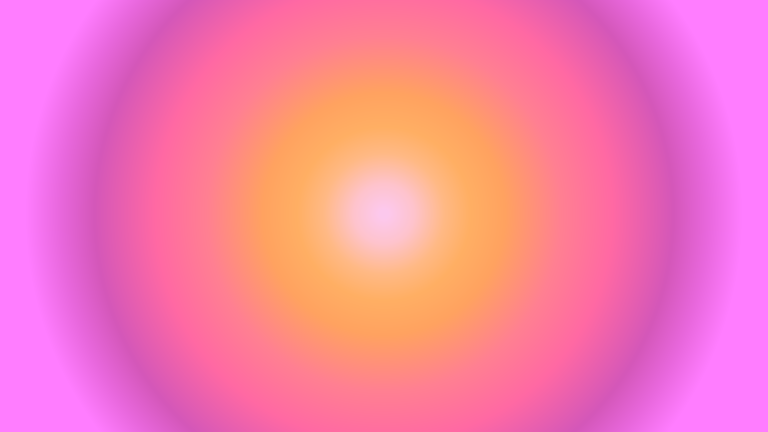
A WebGL 1 fragment shader for this background:

```glsl
precision highp float;
// A soft radial glow: a pale core melts through orange, salmon and pink
// into a dusky purple ring, then a bright magenta surround.
// Colour stops are blended in turn by distance from the centre.

uniform vec2 u_resolution;

const vec2 GLOW_CENTRE = vec2(0.0, 0.005);

const vec3 PALE_CORE = vec3(0.990, 0.785, 0.930);
const vec3 BLUSH     = vec3(0.995, 0.765, 0.800);
const vec3 PEACH     = vec3(1.000, 0.725, 0.520);
const vec3 AMBER     = vec3(1.000, 0.685, 0.390);
const vec3 ORANGE    = vec3(1.000, 0.635, 0.375);
const vec3 SALMON    = vec3(1.000, 0.500, 0.570);
const vec3 PINK      = vec3(1.000, 0.410, 0.640);
const vec3 PURPLE    = vec3(0.830, 0.340, 0.725);
const vec3 ORCHID    = vec3(0.910, 0.405, 0.865);
const vec3 MAGENTA   = vec3(1.000, 0.490, 1.000);

// Linear ramp from the current colour to the next between two radii.
vec3 blendStop(vec3 current, vec3 next, float inner, float outer, float radius) {
    return mix(current, next, clamp((radius - inner) / (outer - inner), 0.0, 1.0));
}

vec3 glowColour(float radius) {
    vec3 colour = PALE_CORE;
    // Bright centre
    colour = blendStop(colour, BLUSH,   0.01, 0.07, radius);
    colour = blendStop(colour, PEACH,   0.07, 0.14, radius);
    colour = blendStop(colour, AMBER,   0.14, 0.20, radius);
    colour = blendStop(colour, ORANGE,  0.20, 0.28, radius);
    // Warm middle rings
    colour = blendStop(colour, SALMON,  0.28, 0.41, radius);
    colour = blendStop(colour, PINK,    0.41, 0.53, radius);
    // Dark ring and outer surround
    colour = blendStop(colour, PURPLE,  0.53, 0.67, radius);
    colour = blendStop(colour, ORCHID,  0.67, 0.75, radius);
    colour = blendStop(colour, MAGENTA, 0.75, 0.83, radius);
    return colour;
}

void main() {
    // Centred coordinates, in canvas heights
    vec2 position = (gl_FragCoord.xy - 0.5 * u_resolution) / u_resolution.y;
    float radius = length(position - GLOW_CENTRE);
    gl_FragColor = vec4(glowColour(radius), 1.0);
}
```
